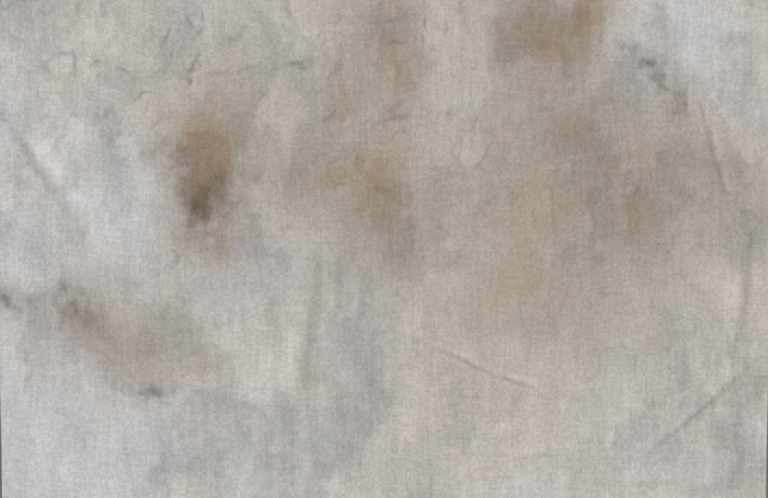
Write a Shadertoy shader that draws this texture.

```glsl
// Draws a pale, worn cotton cloth with brown water stains, slate smudges and soft creases.

const vec3 PALE_COTTON = vec3(0.757, 0.752, 0.748);
const vec3 WARM_COTTON = vec3(0.735, 0.713, 0.675);
const vec3 GREY_SHADE  = vec3(0.590, 0.585, 0.575);
const vec3 BROWN_STAIN = vec3(0.545, 0.475, 0.400);
const vec3 DARK_SOIL   = vec3(0.270, 0.235, 0.205);
const vec3 SLATE       = vec3(0.340, 0.350, 0.370);

vec3 hash3(vec2 cell) {
    vec3 q = fract(cell.xyx * vec3(0.1031, 0.1030, 0.0973));
    q += dot(q, q.yxz + 33.33);
    return fract((q.xxy + q.yzz) * q.zyx);
}

vec2 rotate(vec2 v, float angle) {
    float c = cos(angle), s = sin(angle);
    return vec2(c * v.x + s * v.y, c * v.y - s * v.x);
}

// Smooth cellular noise: random cell values blended by distance.
float cellNoise(vec2 p) {
    vec2 cell = floor(p), f = p - cell;
    float sum = 0.0, total = 0.0;
    for (int y = -1; y <= 1; y++)
    for (int x = -1; x <= 1; x++) {
        vec2 o = vec2(x, y);
        vec3 h = hash3(cell + o);
        vec2 d = o + 0.2 + 0.6 * h.xy - f;
        float weight = exp(-5.0 * dot(d, d));
        sum += weight * h.z;
        total += weight;
    }
    return sum / total;
}

float layeredNoise(vec2 p, int octaves) {
    float sum = 0.0, total = 0.0, gain = 0.5;
    for (int i = 0; i < octaves; i++) {
        sum += gain * cellNoise(p);
        total += gain;
        gain *= 0.62;
        p = rotate(p, 0.6) * 2.03 + 19.7;
    }
    return sum / total;
}

// Scattered soft strokes; size is in cells, tilt and spread in radians.
float marks(vec2 p, float scale, float chance, vec2 size, float tilt, float spread) {
    p *= scale;
    vec2 cell = floor(p), f = p - cell;
    float sum = 0.0;
    for (int y = -1; y <= 1; y++)
    for (int x = -1; x <= 1; x++) {
        vec2 o = vec2(x, y);
        vec3 place = hash3(cell + o + scale);
        vec3 form = hash3(cell + o + 71.0);
        vec2 d = rotate(f - o - 0.2 - 0.6 * place.xy, tilt + spread * (form.x - 0.5));
        d /= size * (0.5 + form.y);
        sum += step(place.z, chance) * (0.4 + 0.6 * form.z) * exp(-dot(d, d));
    }
    return min(sum, 1.0);
}

float wash(vec2 p, vec2 center, vec2 radius) {
    vec2 d = (p - center) / radius;
    return exp(-dot(d, d));
}

// Signed shading of a fold: a dark valley beside a lighter ridge.
float crease(vec2 p, vec2 a, vec2 b, float width) {
    vec2 ab = b - a, ap = p - a;
    float t = clamp(dot(ap, ab) / dot(ab, ab), 0.0, 1.0);
    float d = (ab.x * ap.y - ab.y * ap.x) / length(ab) / width;
    float ridge = (d - 2.0) * 0.5;
    return 4.0 * t * (1.0 - t) * (0.4 * exp(-ridge * ridge) - exp(-d * d));
}

void mainImage(out vec4 fragColor, in vec2 fragCoord) {
    vec2 p = fragCoord / iResolution.y;
    float right = iResolution.x / iResolution.y;
    vec2 warp = vec2(layeredNoise(p * 5.0, 5), layeredNoise(p * 5.0 + 37.0, 5)) - 0.5;
    vec2 q = p + 0.2 * warp;
    float cloud = layeredNoise(q * 2.6 + 4.0, 5);
    float mottle = layeredNoise(p * vec2(13.0, 8.0) + 8.0, 5);
    float rough = smoothstep(0.3, 0.7, mottle);

    // Cotton ground, warmer towards the middle and right
    float warmth = smoothstep(0.3, 0.75, cloud + 0.35 * wash(q, vec2(0.95, 0.55), vec2(0.6, 0.5)) - 0.1);
    vec3 color = mix(PALE_COTTON, WARM_COTTON, warmth);
    float shade = smoothstep(0.42, 0.78, layeredNoise(q * vec2(7.0, 4.5) + 51.0, 5));
    color = mix(color, GREY_SHADE, 0.55 * shade);

    // Broad brown washes
    float brown = 0.68 * wash(q, vec2(1.22, 0.62), vec2(0.27, 0.14))
                + 0.72 * wash(q, vec2(1.10, 0.94), vec2(0.14, 0.13))
                + 0.95 * wash(q, vec2(0.45, 0.65), vec2(0.09, 0.16))
                + 0.65 * wash(q, vec2(0.73, 0.58), vec2(0.11, 0.14))
                + 0.60 * wash(q, vec2(0.74, 0.89), vec2(0.08, 0.18))
                + 0.38 * wash(q, vec2(1.10, 0.38), vec2(0.18, 0.14))
                + 0.40 * wash(q, vec2(0.25, 0.34), vec2(0.14, 0.10));
    color = mix(color, BROWN_STAIN, min(brown * (0.6 + 0.7 * rough), 0.9));

    // Dark soil inside the stains, then sparse specks
    float soil = 1.1 * wash(q, vec2(0.17, 0.39), vec2(0.055, 0.04))
               + 0.8 * wash(q, vec2(0.04, 0.38), vec2(0.035, 0.03))
               + 0.8 * wash(q, vec2(0.31, 0.24), vec2(0.045, 0.03))
               + 1.5 * wash(q, vec2(1.30, 0.85), vec2(0.035, 0.03))
               + 0.9 * wash(q, vec2(0.43, 0.60), vec2(0.06, 0.05))
               + 0.7 * wash(q, vec2(1.36, 0.78), vec2(0.025, 0.10))
               + 0.35 * marks(q, 7.0, 0.25, vec2(0.20, 0.09), 0.7, 2.0);
    color = mix(color, DARK_SOIL, min(0.62 * soil * (0.15 + 0.85 * rough), 0.8));
    float specks = marks(p + 0.02 * warp, 48.0, 0.07, vec2(0.10, 0.07), 0.0, 3.0);
    color = mix(color, DARK_SOIL, 0.30 * specks * smoothstep(0.4, 0.6, cloud));

    // Slanted slate smudges, mostly in the upper left
    float upper = wash(p, vec2(0.55, 0.90), vec2(0.48, 0.27));
    float slate = marks(p + 0.12 * warp, 11.0, 0.50, vec2(0.30, 0.075), 0.75, 1.9)
                + 0.7 * marks(p + 0.09 * warp, 17.0, 0.35, vec2(0.32, 0.09), 0.9, 2.4);
    color = mix(color, SLATE, min(slate, 1.0) * (0.06 + 0.66 * upper) * (0.25 + 0.75 * rough));

    // Creases
    vec2 bent = p + 0.03 * warp;
    float fold = crease(bent, vec2(-0.08, 0.88), vec2(0.19, 0.50), 0.012)
               + 0.7 * crease(bent, vec2(0.61, 0.16), vec2(0.64, 0.50), 0.014)
               + 0.8 * crease(bent, vec2(0.82, 0.33), vec2(1.12, 0.19), 0.004)
               + crease(bent, vec2(1.28, 0.07), vec2(1.54, 0.30), 0.006)
               + crease(bent, vec2(1.46, 0.18), vec2(1.51, 0.55), 0.010)
               + 0.8 * crease(bent, vec2(1.39, 0.85), vec2(1.47, 0.55), 0.006);
    color += 0.09 * fold * (0.5 + 0.7 * rough);

    // Woven threads, vertical streaks and fine grain
    float thread = cellNoise(p * vec2(190.0, 24.0)) + 0.6 * cellNoise(p * vec2(30.0, 190.0)) - 0.8;
    float streak = cellNoise(p * vec2(65.0, 7.0)) - 0.5;
    float grain = cellNoise(p * 230.0) - 0.5;
    color *= 1.0 + 0.045 * thread + 0.025 * streak + 0.085 * grain + 0.17 * (mottle - 0.5);

    // Narrow shadowed gaps at the lower sides
    float gap = 0.006 * smoothstep(0.35, 0.0, p.y);
    float side = min(p.x, right - p.x);
    color = mix(color, vec3(0.42), 1.0 - smoothstep(gap - 0.002, gap + 0.002, side + 0.002));

    fragColor = vec4(clamp(color, 0.0, 1.0), 1.0);
}
```
